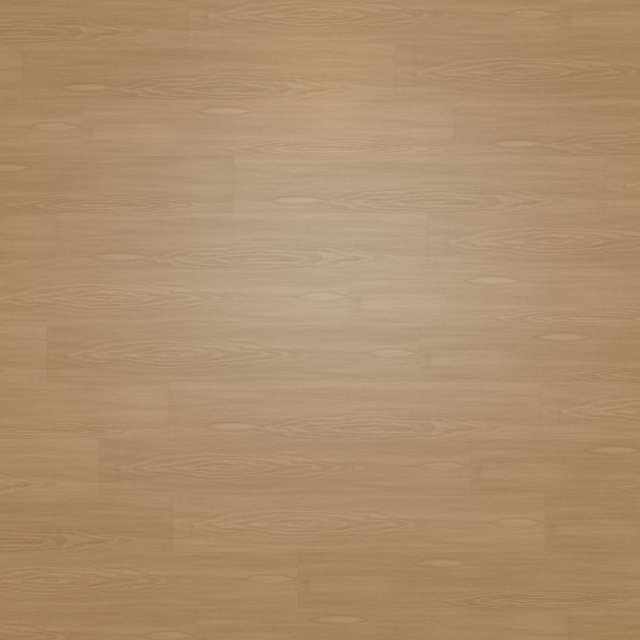
Give the GLSL for this texture, as a Shadertoy shader.

```glsl
// Staggered beech floor planks with cathedral grain under a soft, warm glow.

const float ROW_HEIGHT = 0.0883;
const float FIRST_SEAM = 0.0495;     // height of the lowest seam
const float PLANK_LENGTH = 0.582;
const float SEAM_WIDTH = 0.0011;
const float SEAM_DEPTH = 0.010;
const float STREAK_STRENGTH = 0.046;
const float RING_STRENGTH = 0.024;
const float RING_COUNT = 5.0;
const float TONE_VARIATION = 0.022;
const vec3 WOOD = vec3(0.645, 0.511, 0.364);
const vec3 LIT_WOOD = vec3(0.728, 0.640, 0.548);
const vec3 WARM_GLOW = vec3(0.035, 0.028, 0.010);
const vec3 GRAIN_TINT = vec3(0.92, 1.0, 1.06);

// One joint position and one grain print per row, bottom to top.
const float JOINTS[12] = float[12](0.306, 0.466, 0.270, 0.154, 0.264, 0.074,
                                   0.547, 0.087, 0.365, 0.128, 0.036, 0.293);
const int PRINTS[12] = int[12](1, 1, 0, 0, 2, 0, 1, 2, 2, 1, 2, 0);

// Figure positions and sizes of the three prints, from the plank's left middle.
const vec2 ARCH_CENTER[3] = vec2[3](vec2(0.204, 0.0), vec2(0.38, -0.032), vec2(0.32, -0.027));
const vec2 ARCH_RADIUS[3] = vec2[3](vec2(0.23, 0.031), vec2(0.20, 0.020), vec2(0.23, 0.028));
const vec2 EYE_CENTER[3] = vec2[3](vec2(0.537, 0.001), vec2(0.225, 0.026), vec2(0.10, -0.025));
const vec2 EYE_RADIUS = vec2(0.052, 0.0095);
const vec2 KNOT_CENTER = vec2(0.012, -0.006);
const vec2 KNOT_RADIUS = vec2(0.010, 0.018);

float hash(vec2 p) {
    return fract(sin(dot(p, vec2(127.1, 311.7))) * 43758.5);
}

vec2 gradient(vec2 cell) {
    float angle = 6.2832 * hash(cell);
    return vec2(cos(angle), sin(angle));
}

float gradientNoise(vec2 p) {
    vec2 i = floor(p), f = p - i;
    vec2 s = f * f * f * (f * (f * 6.0 - 15.0) + 10.0);
    vec2 e = vec2(0.0, 1.0);
    float low = mix(dot(gradient(i), f), dot(gradient(i + e.yx), f - e.yx), s.x);
    float high = mix(dot(gradient(i + e), f - e), dot(gradient(i + e.yy), f - e.yy), s.x);
    return mix(low, high, s.y);
}

// Long fibres at several widths, bent slightly along the plank.
float fibres(vec2 p, float seed) {
    p.y += 0.004 * gradientNoise(p * vec2(7.0, 14.0) + seed);
    float broad = gradientNoise(p * vec2(2.5, 45.0) + seed);
    float medium = gradientNoise(p * vec2(5.0, 120.0) + seed + 31.0);
    float fine = gradientNoise(p * vec2(14.0, 235.0) + seed + 67.0);
    float pores = gradientNoise(p * vec2(120.0, 250.0) + seed + 93.0);
    return 0.45 * broad + 0.55 * medium + 0.6 * fine + 0.36 * pores;
}

// Nested growth rings, pointed along the grain, that fade out at the rim.
float growthRings(vec2 p, vec2 radius, float count, float wobble) {
    vec2 q = p / radius;
    float d = mix(length(q), abs(q.y) + q.x * q.x, 0.45) + wobble;
    float ring = 0.5 + 0.5 * sin(6.2832 * count * d);
    return (1.6 * ring * ring - 0.6) * (1.0 - smoothstep(0.6, 1.05, d));
}

// Pale pointed lens inside one darker outline.
float paleEye(vec2 p, float wobble) {
    vec2 q = p / EYE_RADIUS;
    float d = abs(q.y) + q.x * q.x + wobble;
    float outline = smoothstep(0.5, 0.75, d) * (1.0 - smoothstep(0.75, 1.1, d));
    return 1.1 * (1.0 - smoothstep(0.3, 0.65, d)) - 0.9 * outline;
}

// Print 1 alone carries a knot beside the left joint.
float figure(vec2 p, int id) {
    float seed = 17.0 * float(id);
    float wobble = 0.15 * gradientNoise(p * vec2(13.0, 70.0) + seed)
                 + 0.08 * gradientNoise(p * vec2(70.0, 140.0) + seed);
    float arch = growthRings(p - ARCH_CENTER[id], ARCH_RADIUS[id], RING_COUNT, wobble);
    float eye = paleEye(p - EYE_CENTER[id], wobble);
    float knot = id == 1 ? exp(-2.0 * pow(length((p - KNOT_CENTER) / KNOT_RADIUS) + wobble, 2.0)) : 0.0;
    float paleEdge = id == 2 ? smoothstep(0.031, 0.037, p.y + 0.03 * wobble) : 0.0;
    return arch + eye - 1.2 * knot + 0.8 * paleEdge;
}

float seam(float distanceToEdge, float pixel) {
    return 1.0 - smoothstep(0.0, SEAM_WIDTH + pixel, distanceToEdge);
}

void mainImage(out vec4 fragColor, in vec2 fragCoord) {
    vec2 uv = fragCoord / iResolution.xy;
    float pixel = 1.0 / min(iResolution.x, iResolution.y);

    // Plank layout
    float across = (uv.y - FIRST_SEAM) / ROW_HEIGHT + 1.0;
    int row = clamp(int(floor(across)), 0, 11);
    float along = (uv.x - JOINTS[row]) / PLANK_LENGTH;
    float plank = floor(along);
    vec2 cell = vec2(fract(along), fract(across));
    vec2 p = vec2(cell.x * PLANK_LENGTH, (cell.y - 0.5) * ROW_HEIGHT);
    int id = (PRINTS[row] + int(plank) + 3) % 3;

    // Wide glow with a warmer spot above it
    vec2 wide = (uv - vec2(0.52, 0.59)) / vec2(0.38, 0.33);
    vec2 spot = (uv - vec2(0.51, 0.87)) / vec2(0.13, 0.11);
    vec3 color = mix(WOOD, LIT_WOOD, exp(-dot(wide, wide)));
    color += WARM_GLOW * exp(-dot(spot, spot));

    // Grain and plank tone
    float grain = STREAK_STRENGTH * fibres(p, 17.0 * float(id)) + RING_STRENGTH * figure(p, id);
    color += grain * GRAIN_TINT;
    vec2 key = vec2(plank, float(row));
    color += TONE_VARIATION * (hash(key + 5.3) - 0.5);
    color.g += 0.25 * TONE_VARIATION * (hash(key + 9.7) - 0.5);

    // Faint seams
    vec2 edge = min(cell, 1.0 - cell) * vec2(PLANK_LENGTH, ROW_HEIGHT);
    color -= SEAM_DEPTH * max(seam(edge.x, pixel), 0.4 * seam(edge.y, pixel));
    fragColor = vec4(clamp(color, 0.0, 1.0), 1.0);
}
```
